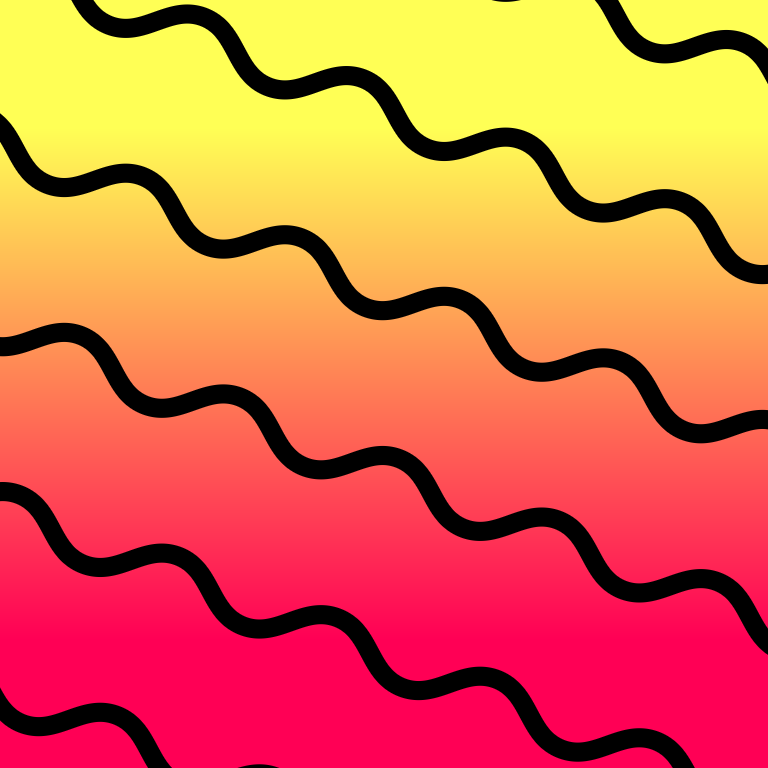
Give the GLSL for this pattern, as a Shadertoy shader.

```glsl
const float TAU = 6.2831853;

vec2 rotate(vec2 p, float angle) {
    float c = cos(angle), s = sin(angle);
    return vec2(c * p.x - s * p.y, s * p.x + c * p.y);
}

// Height (x) and slope (y) of a wave with period 1
vec2 wave(float x, float amplitude, float thirdHarmonic) {
    float a = TAU * x;
    float height = sin(a) + thirdHarmonic * sin(3.0 * a);
    float slope = TAU * (cos(a) + 3.0 * thirdHarmonic * cos(3.0 * a));
    return amplitude * vec2(height, slope);
}

// Distance to the wave, refining the nearest point along it
float waveDistance(vec2 p, float amplitude, float thirdHarmonic) {
    float x = p.x;
    for (int i = 0; i < 5; i++) {
        vec2 w = wave(x, amplitude, thirdHarmonic);
        x += (p.x - x + (p.y - w.x) * w.y) / (1.0 + w.y * w.y);
    }
    return length(p - vec2(x, wave(x, amplitude, thirdHarmonic).x));
}

// Vertical blend with flat bands at both ends
vec3 sunsetGradient(float y, vec3 low, vec3 high, float margin) {
    return mix(low, high, clamp((y - margin) / (1.0 - 2.0 * margin), 0.0, 1.0));
}

void mainImage(out vec4 fragColor, in vec2 fragCoord) {
    const float cells = 4.5;
    const float tilt = 0.369;
    const float strokeWidth = 0.112;
    const vec2 anchor = vec2(0.2038, 0.9724);
    const vec3 pink = vec3(1.0, 0.0, 0.333);
    const vec3 yellow = vec3(1.0, 1.0, 0.333);
    const vec3 ink = vec3(0.0);

    vec2 uv = fragCoord / iResolution.y;
    float pixel = cells / iResolution.y;

    // Tilted square cells, one wave period each
    vec2 p = fract(rotate(uv - anchor, tilt) * cells + 0.5) - 0.5;
    float edge = waveDistance(p, 0.126, 0.029) - 0.5 * strokeWidth;
    float coverage = clamp(0.5 - edge / pixel, 0.0, 1.0);

    vec3 background = sunsetGradient(uv.y, pink, yellow, 1.0 / 6.0);
    fragColor = vec4(mix(background, ink, coverage), 1.0);
}
```
